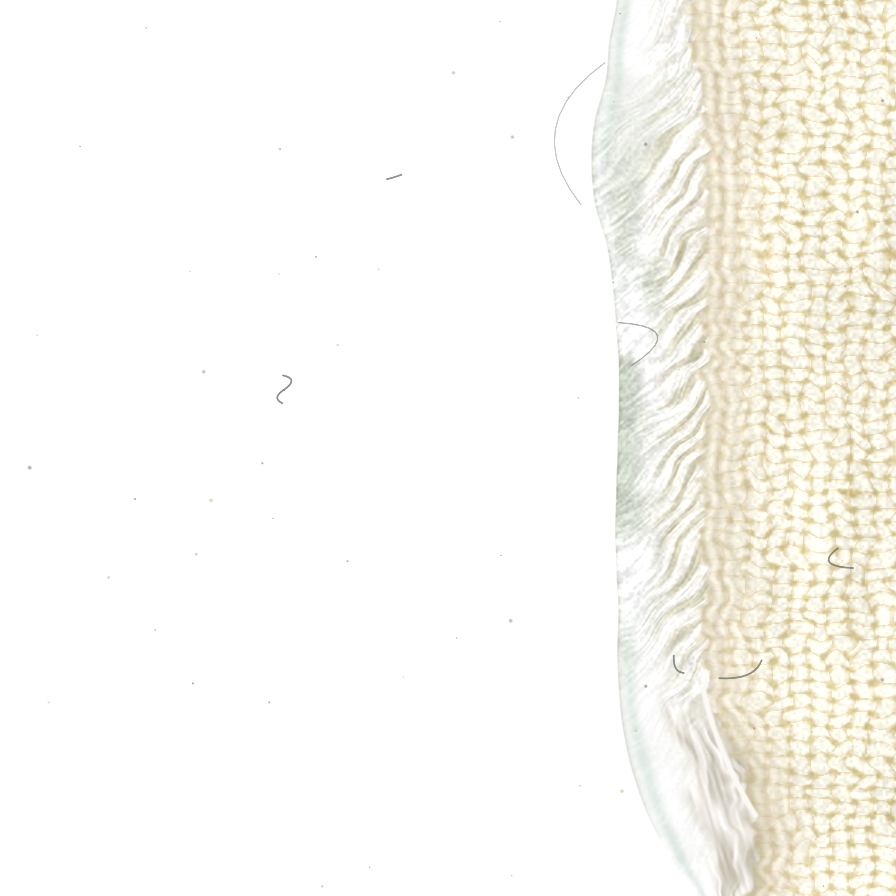
This texture is drawn by a three.js fragment shader. Its source:

```glsl
// Draws frayed cream cloth along the right of a white sheet with dust and stray hairs.
varying vec2 vUv;

float hash(vec2 p) {
  vec3 q = fract(p.xyx * 0.1031);
  q += dot(q, q.yzx + 33.33);
  return fract((q.x + q.y) * q.z);
}

float noise(vec2 p) {
  vec2 i = floor(p), f = fract(p);
  f = f * f * (3.0 - 2.0 * f);
  return mix(mix(hash(i), hash(i + vec2(1, 0)), f.x),
             mix(hash(i + vec2(0, 1)), hash(i + vec2(1, 1)), f.x), f.y);
}

float segment(vec2 p, vec2 a, vec2 b) {
  vec2 d = b - a;
  return length(p - a - d * clamp(dot(p - a, d) / dot(d, d), 0.0, 1.0));
}

// Coverage of a curved hair from a to c, pulled towards b
float hair(vec2 p, vec2 a, vec2 b, vec2 c, float width) {
  float dist = 1.0;
  vec2 last = a;
  for (int i = 1; i <= 10; i++) {
    float t = float(i) / 10.0;
    vec2 next = mix(mix(a, b, t), mix(b, c, t), t);
    dist = min(dist, segment(p, last, next));
    last = next;
  }
  return 1.0 - smoothstep(width * 0.4, width * 1.6, dist);
}

float fringeEdge(float y) {
  float low = max(0.25 - y, 0.0);
  return 0.689 - 0.028 * exp(-pow(abs(y - 0.82) / 0.11, 2.0)) + 1.4 * low * low
       + 0.005 * (noise(vec2(y * 22.0, 3.0)) - 0.5);
}

float seamEdge(float y) {
  return 0.785 + 0.055 * smoothstep(0.25, 0.09, y) - 0.02 * smoothstep(0.85, 1.0, y)
       + 0.012 * (noise(vec2(y * 60.0, 8.0)) - 0.5);
}

// Plain weave: alternate yarns on top, uneven holes at the corners
vec3 weave(vec2 p, float fromSeam) {
  vec2 c = (p + vec2(0.012 * p.y, 0.02 * p.x)) / vec2(0.0235, 0.0165);
  c += 0.8 * vec2(noise(p * vec2(30, 60)), noise(p * vec2(60, 30) + 9.0));
  vec2 w = abs(fract(c) - 0.5) * 2.0;
  vec2 id = floor(c);
  float over = mod(id.x + id.y, 2.0);
  float light = 1.0 - mix(w.x * w.x, w.y * w.y, over);
  float hole = smoothstep(0.25, 0.85, w.x) * smoothstep(0.2, 0.85, w.y);
  vec3 col = mix(vec3(0.93, 0.875, 0.75), vec3(1.0, 0.99, 0.935), smoothstep(0.0, 0.85, light));
  col = mix(col, vec3(0.83, 0.77, 0.55), hole * (0.45 + 0.55 * noise(c * 0.7)));
  col += 0.13 * (noise(p * 300.0) - 0.5) + 0.07 * (noise(p * vec2(22, 9)) - 0.5);
  // Knotted cords and shade beside the seam
  float cord = 0.5 + 0.5 * cos(fromSeam * 400.0 + 3.0 * noise(p * vec2(20, 70)));
  cord *= 0.4 + 0.6 * noise(p * vec2(90, 130));
  float near = 1.0 - smoothstep(0.01, 0.085, fromSeam);
  col = mix(col, mix(vec3(0.83, 0.78, 0.68), vec3(1.0, 0.97, 0.91), cord * 1.3), near * 0.6);
  float shade = exp(-max(fromSeam, 0.0) * 65.0) * (0.3 + smoothstep(0.3, 0.1, p.y));
  return mix(col, vec3(0.73, 0.68, 0.53), shade * 0.55);
}

// Slanting loose threads; t runs from outer edge (0) to seam (1)
vec3 fringe(vec2 p, float t) {
  float slant = p.y - 0.06 * t - 0.04 * t * t + 0.03 * noise(p * vec2(24, 20));
  float fibre = noise(vec2(slant * 270.0, t * 8.0)) + 0.6 * noise(p * 320.0) - 0.8;
  float ridge = 0.5 + 0.5 * cos(slant * 205.0 + 7.0 * noise(vec2(slant * 17.0, t * 2.0)));
  float mid = smoothstep(0.18, 0.36, p.y) * (1.0 - smoothstep(0.76, 0.95, p.y));
  float clump = noise(p * vec2(30, 19) + 5.0);
  vec3 sheer = mix(vec3(0.85, 0.865, 0.82), vec3(1.01), smoothstep(0.1, 0.75, clump));
  sheer = mix(vec3(1.0), sheer, 0.15 + 0.85 * mid);
  vec3 strand = mix(vec3(0.80, 0.78, 0.66), vec3(1.0, 0.995, 0.97), smoothstep(0.1, 0.6, ridge));
  strand = mix(strand, vec3(0.96, 0.95, 0.92), 0.5 * noise(p * vec2(40, 28)));
  vec3 col = mix(sheer, strand, smoothstep(0.3, 0.75, t) * (0.35 + 0.65 * mid));
  col += 0.17 * fibre * (0.2 + 0.8 * max(mid, smoothstep(0.3, 0.8, t)));
  // Dense fuzzy tassel at the foot
  float tuft = noise(vec2(t * 22.0 + noise(p * 45.0) * 3.0, p.y * 24.0));
  tuft = 0.6 * tuft + 0.4 * noise(vec2((p.x + 0.3 * p.y) * 260.0, p.y * 45.0));
  float foot = smoothstep(0.35, 0.6, t + 0.25 * (clump - 0.5)) * smoothstep(0.25, 0.16, p.y);
  col = mix(col, mix(vec3(0.70, 0.67, 0.59), vec3(1.0, 0.985, 0.97), tuft * 1.2), foot * 0.9);
  // Pale green fold and thin outline on the outer side
  col -= vec3(0.10, 0.07, 0.09) * exp(-pow((t - 0.13) / 0.07, 2.0)) * (1.0 - 0.6 * mid);
  return col - vec3(0.17, 0.15, 0.2) * exp(-abs(t) * 40.0) * smoothstep(0.03, 0.13, p.y);
}

void main() {
  vec2 p = vUv;
  float left = fringeEdge(p.y), seam = seamEdge(p.y);
  float t = (p.x - left) / (seam - left);
  vec3 col = mix(vec3(1.0), fringe(p, t), smoothstep(-0.0012, 0.0012, p.x - left));
  float ragged = p.x - seam + 0.018 * (noise(p * vec2(90, 140)) - 0.5);
  col = mix(col, weave(p, p.x - seam), smoothstep(-0.006, 0.006, ragged));
  col = mix(col, vec3(0.99, 0.98, 0.96),
            hair(p, vec2(0.785, 0.23), vec2(0.80, 0.16), vec2(0.843, 0.09), 0.003));

  // Scattered dust, one possible grain per cell
  vec2 cell = floor(p * 15.0);
  vec2 grain = (cell + 0.15 + 0.7 * vec2(hash(cell + 3.0), hash(cell + 47.0))) / 15.0;
  float size = 0.0008 + 0.0014 * pow(hash(cell + 81.0), 3.0);
  float dust = step(0.72, hash(cell + 19.0)) * (1.0 - smoothstep(size * 0.4, size * 1.6, length(p - grain)));
  col = mix(col, mix(vec3(0.5), vec3(0.88, 0.83, 0.66), hash(cell + 63.0)), dust * 0.65);

  // Stray hairs and lint
  float lint = 0.5 * hair(p, vec2(0.675, 0.93), vec2(0.578, 0.86), vec2(0.648, 0.772), 0.0007);
  lint += hair(p, vec2(0.316, 0.581), vec2(0.334, 0.577), vec2(0.317, 0.565), 0.001);
  lint += hair(p, vec2(0.317, 0.565), vec2(0.303, 0.556), vec2(0.315, 0.55), 0.001);
  lint += 0.7 * hair(p, vec2(0.69, 0.64), vec2(0.77, 0.635), vec2(0.705, 0.592), 0.0008);
  lint += hair(p, vec2(0.935, 0.388), vec2(0.908, 0.368), vec2(0.952, 0.366), 0.001);
  lint += hair(p, vec2(0.803, 0.243), vec2(0.842, 0.241), vec2(0.85, 0.263), 0.001);
  lint += hair(p, vec2(0.752, 0.268), vec2(0.751, 0.25), vec2(0.763, 0.249), 0.001);
  lint += hair(p, vec2(0.432, 0.8), vec2(0.44, 0.802), vec2(0.448, 0.805), 0.001);
  col = mix(col, vec3(0.42, 0.43, 0.40), min(lint, 1.0) * 0.75);
  gl_FragColor = vec4(clamp(col, 0.0, 1.0), 1.0);
}
```
